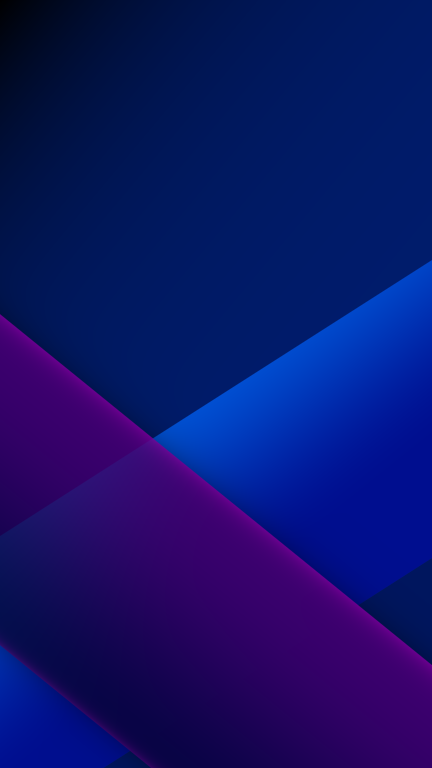
This background is drawn by a Shadertoy shader. Its source:

```glsl
const vec3 NAVY = vec3(0.0, 0.112, 0.435);
const vec3 NAVY_LOW = vec3(0.0, 0.085, 0.37);
const vec3 BLUE_DEEP = vec3(0.0, 0.055, 0.56);
const vec3 BLUE_BRIGHT = vec3(0.0, 0.345, 0.86);
const vec3 PURPLE = vec3(0.225, 0.0, 0.425);
const vec3 PURPLE_DARK = vec3(0.02, 0.015, 0.26);
const vec3 MAGENTA = vec3(0.19, 0.0, 0.13);
const vec3 GLASS_TINT = vec3(-0.03, 0.075, 0.06);

// Lines as (slope, height at the left side), in canvas heights
const vec2 BLUE_TOP = vec2(0.639, 0.302);
const vec2 BLUE_BOTTOM = vec2(0.639, -0.086);
const vec2 PURPLE_TOP = vec2(-0.8125, 0.591);
const vec2 PURPLE_BOTTOM = vec2(-0.8125, 0.160);

const float CORNER_FALLOFF = 0.265;
const float RIM_WIDTH = 0.014;
const float LOWER_RIM_WIDTH = 0.007;
const float SHADOW_WIDTH = 0.018;
const float SHADOW_STRENGTH = 0.22;

// Signed distance to a line, positive above it
float lineDistance(vec2 p, vec2 line) {
    return (p.y - line.x * p.x - line.y) / sqrt(1.0 + line.x * line.x);
}

float cover(float d) {
    float halfPixel = 0.7 / iResolution.y;
    return smoothstep(-halfPixel, halfPixel, d);
}

void mainImage(out vec4 fragColor, in vec2 fragCoord) {
    vec2 p = fragCoord / iResolution.y;
    float fromTop = 1.0 - p.y;

    float blueTop = lineDistance(p, BLUE_TOP);
    float blueBottom = lineDistance(p, BLUE_BOTTOM);
    float purpleTop = lineDistance(p, PURPLE_TOP);
    float purpleBottom = lineDistance(p, PURPLE_BOTTOM);

    // Backdrop, fading to black in the upper left corner
    float cornerReach = 1.1 * p.x + 0.92 * fromTop;
    vec3 color = NAVY * (1.0 - exp(-cornerReach / CORNER_FALLOFF));
    color = mix(NAVY_LOW, color, cover(blueBottom));

    // Rising blue band
    float light = 1.0 - smoothstep(0.66, 1.03, 0.8 * p.x + fromTop);
    float blueMask = cover(-blueTop) * cover(blueBottom);
    color = mix(color, mix(BLUE_DEEP, BLUE_BRIGHT, light), blueMask);

    // Soft shadow around the purple band
    float outside = max(max(purpleTop, -purpleBottom), 0.0);
    color *= 1.0 - SHADOW_STRENGTH * exp(-outside / SHADOW_WIDTH);

    // Falling purple band, seen through as tinted glass
    float depth = clamp(-purpleTop / (purpleBottom - purpleTop), 0.0, 1.0);
    vec3 glass = mix(PURPLE, PURPLE_DARK, smoothstep(0.1, 1.05, depth));
    float tintFade = 1.0 - smoothstep(0.05, 0.36, p.x + 0.5 * max(-blueTop, 0.0));
    glass += GLASS_TINT * blueMask * mix(0.15, 1.0, tintFade) * exp(min(blueTop, 0.0) / 0.16);

    // Glowing rims
    glass += MAGENTA * exp(min(purpleTop, 0.0) / RIM_WIDTH);
    glass += MAGENTA * exp(-max(purpleBottom, 0.0) / LOWER_RIM_WIDTH);
    color = mix(color, glass, cover(-purpleTop) * cover(purpleBottom));

    fragColor = vec4(clamp(color, 0.0, 1.0), 1.0);
}
```
